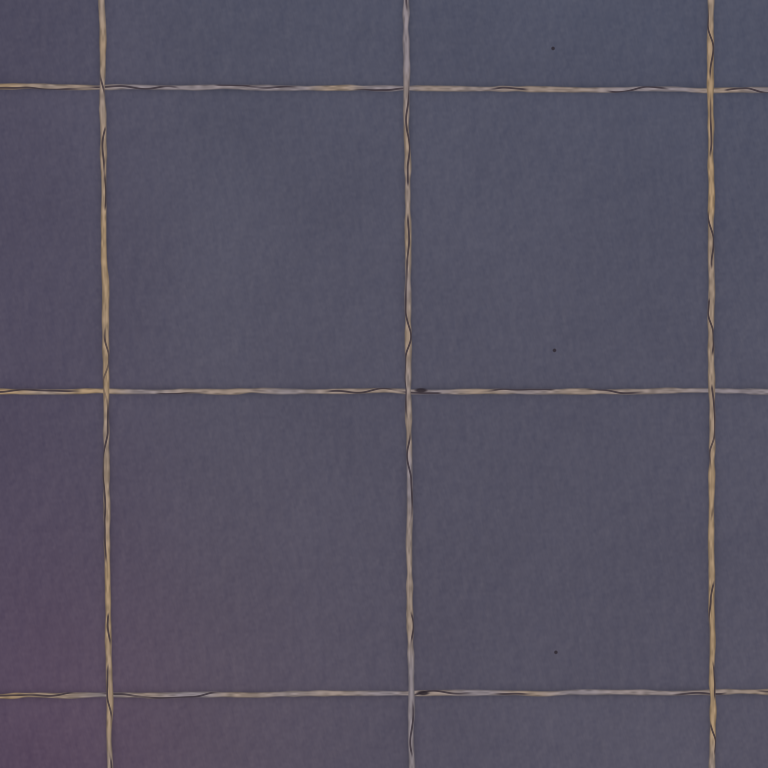
Give the GLSL for this texture, as a Shadertoy shader.

```glsl
// Slate-coloured square floor tiles with narrow, worn mortar joints.
// A slightly skewed grid places the joints; value noise gives the embossed
// grain of the tiles, the frayed joint edges, the cracks and the stains.

const float PITCH = 0.3942;               // tile spacing
const vec2 ORIGIN = vec2(0.138, 0.0965);  // first crossing of two joints
const vec2 JOINT_HALF = vec2(0.0040, 0.0035); // half widths: upright, level
const float GRAIN_SCALE = 105.0;
const float GRAIN_DEPTH = 0.045;

const vec3 SLATE_BLUE = vec3(0.315, 0.325, 0.392);
const vec3 SLATE_GREY = vec3(0.335, 0.320, 0.375);
const vec3 SLATE_PLUM = vec3(0.295, 0.265, 0.345);
const vec3 MORTAR_GREY = vec3(0.530, 0.495, 0.515);
const vec3 MORTAR_TAN = vec3(0.635, 0.540, 0.430);
const vec3 CRACK = vec3(0.215, 0.185, 0.215);

float hash(vec2 p) {
    vec3 q = fract(p.xyx * vec3(0.1031, 0.1030, 0.0973));
    q += dot(q, q.yzx + 33.33);
    return fract((q.x + q.y) * q.z);
}

float noise(vec2 p) {
    vec2 i = floor(p), f = fract(p);
    f = f * f * (3.0 - 2.0 * f);
    return mix(mix(hash(i), hash(i + vec2(1, 0)), f.x),
               mix(hash(i + vec2(0, 1)), hash(i + vec2(1, 1)), f.x), f.y);
}

float fbm(vec2 p) {
    float sum = 0.0, weight = 0.5;
    for (int i = 0; i < 4; i++) {
        sum += weight * noise(p);
        p = mat2(1.6, 1.2, -1.2, 1.6) * p + 17.3;
        weight *= 0.5;
    }
    return sum;
}

// Height of the tile surface: short ridges leaning off the vertical
float relief(vec2 p) {
    vec2 q = mat2(0.91, -0.41, 0.41, 0.91) * p * GRAIN_SCALE;
    return fbm(q * vec2(1.0, 0.5) + 40.0);
}

vec3 tileColor(vec2 p, vec2 cell) {
    vec3 color = mix(SLATE_GREY, SLATE_BLUE,
                     clamp(0.15 + 0.55 * p.x * p.y + 0.45 * p.y * p.y, 0.0, 1.0));
    float plum = (1.0 - smoothstep(0.0, 0.32, p.x)) * (1.0 - 0.55 * p.y);
    color = mix(color, SLATE_PLUM, 0.75 * plum);
    color.r += 0.035 * exp(-9.0 * dot(p - vec2(0.1, 0.0), p - vec2(0.1, 0.0)));
    color += 0.012 * (hash(cell + 31.0) - 0.5) + 0.03 * (fbm(p * 7.0) - 0.47);

    // Light from the upper left; the outer columns are rougher
    float slope = relief(p + vec2(0.0022, -0.0022)) - relief(p);
    float rough = 0.65 + 0.75 * step(0.5, abs(cell.x - 0.5));
    color += slope * GRAIN_DEPTH * rough * vec3(1.25, 1.1, 0.8);
    return color + 0.016 * (noise(p * 230.0) - 0.5);
}

// Mortar colour and coverage; d runs across the joint, t along it
vec4 joint(float d, float t, float halfWidth, float seed, float warmth, float px) {
    d += 0.0022 * (noise(vec2(t * 24.0, seed)) - 0.5);
    float w = halfWidth * (0.78 + 0.42 * noise(vec2(t * 55.0, seed + 5.0)));
    float cover = 1.0 - smoothstep(-px, px, abs(d) - w);

    float stain = noise(vec2(t * 16.0, seed + 9.0)) - 0.5;
    vec3 color = mix(MORTAR_GREY, MORTAR_TAN, clamp(warmth + 0.8 * stain, 0.0, 1.0));
    color *= 0.87 + 0.24 * noise(vec2(t * 120.0, d * 420.0 + seed));
    color *= 1.0 - 0.2 * smoothstep(0.3, 1.0, abs(d) / w);

    // A broken dark line that wanders between the two edges
    float path = (noise(vec2(t * 32.0, seed + 13.0)) - 0.5) * 2.2 * w;
    float line = 1.0 - smoothstep(0.0004, 0.0008 + px, abs(d - path));
    float gaps = smoothstep(0.42, 0.68, noise(vec2(t * 27.0, seed + 21.0)));
    color = mix(color, CRACK, line * gaps * 0.8);
    return vec4(color, cover);
}

float spot(vec2 offset, vec2 radius, float px) {
    return 1.0 - smoothstep(-px, px, (length(offset / radius) - 1.0) * radius.y);
}

void mainImage(out vec4 fragColor, in vec2 fragCoord) {
    vec2 p = fragCoord / iResolution.xy;
    float px = 0.9 / min(iResolution.x, iResolution.y);

    // Grid with joints that are not quite parallel
    vec2 skew = vec2((0.0118 - 0.0099 * p.x) * (p.y - 0.5),
                     0.012 * (p.y - 0.49) * (p.x - 0.5));
    vec2 grid = (p + skew - ORIGIN) / PITCH;
    vec2 cell = floor(grid), nearest = round(grid);
    vec2 d = (grid - nearest) * PITCH, inTile = grid - cell;

    vec3 color = tileColor(p, cell);
    vec2 toEdge = abs(d) - JOINT_HALF;
    color *= 1.0 - 0.13 * exp(-max(min(toEdge.x, toEdge.y), 0.0) / 0.0035);

    // Level joints turn warm at the left; the outer upright ones are tan
    float levelWarmth = 0.2 + 0.6 * (1.0 - smoothstep(0.08, 0.18, p.x));
    float uprightWarmth = 0.25 + 0.55 * abs(nearest.x - 1.0);
    vec4 level = joint(d.y, p.x, JOINT_HALF.y, nearest.y * 37.0 + 71.0, levelWarmth, px);
    vec4 upright = joint(d.x, p.y, JOINT_HALF.x, nearest.x * 37.0 + 203.0, uprightWarmth, px);
    color = mix(color, level.rgb, level.a);
    color = mix(color, upright.rgb, upright.a);

    // Chips beside the middle crossings and one pinhole per tile there
    float middle = step(abs(cell.x - 1.0), 0.5);
    float chip = spot(d - vec2(0.016, 0.001), vec2(0.0075, 0.0028), px);
    chip *= step(abs(nearest.x - 1.0), 0.5) * step(nearest.y, 1.5);
    float pinhole = spot((inTile - vec2(0.482, 0.135)) * PITCH, vec2(0.0022), px);
    color = mix(color, CRACK * 0.8, max(chip * 0.85, pinhole * middle * 0.8));

    fragColor = vec4(clamp(color, 0.0, 1.0), 1.0);
}
```
